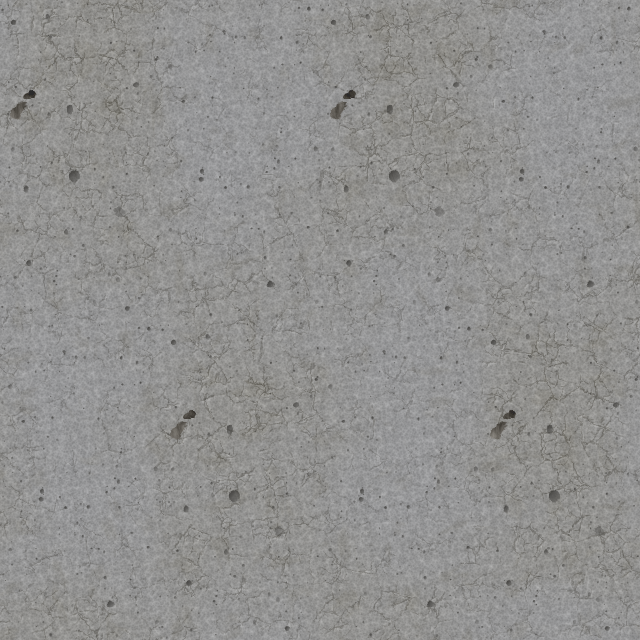
This texture is drawn by a Shadertoy shader. Its source:

```glsl
// Weathered grey concrete: soft stains in a staggered repeat, ragged hairline
// cracks from warped cellular noise, scattered round pits and chipped cavities.
// Layered sines supply the warping and mottling; fine cells supply the grain.

vec2 hash2(vec2 p) {
    vec3 q = fract(p.xyx * vec3(.1031, .1030, .0973));
    q += dot(q, q.yzx + 33.33);
    return fract((q.xx + q.yz) * q.zy);
}

// Rotated, self-warping sines, roughly -0.8 to 0.8
float waves(vec2 p) {
    float sum = 0., amp = .5;
    for (int i = 0; i < 5; i++) {
        p = mat2(.8, .6, -.6, .8) * p * 1.9 + 1.7;
        p += .8 * sin(p.yx * .73 + 2.);
        sum += amp * sin(p.x) * sin(p.y);
        amp *= .6;
    }
    return sum;
}

// Cellular noise: x = distance to the cell border, y = distance to the seed
vec2 cells(vec2 p) {
    vec2 id = floor(p), near = vec2(9.), next = vec2(9.);
    for (int j = -1; j <= 1; j++)
    for (int i = -1; i <= 1; i++) {
        vec2 c = id + vec2(i, j);
        vec2 d = c + .02 + .96 * hash2(c) - p;
        if (dot(d, d) < dot(near, near)) { next = near; near = d; }
        else if (dot(d, d) < dot(next, next)) next = d;
    }
    return vec2(dot(.5 * (near + next), normalize(next - near)), length(near));
}

// Broken crack lines, a little denser where the surface is worn
float cracks(vec2 uv, float worn, float px) {
    vec2 p = uv + .0065 * vec2(waves(uv * 55.), waves(uv * 55. + 9.));
    p = mat2(.87, .49, -.49, .87) * p;
    float coarse = 1. - smoothstep(0., .0006 + px, cells(p * 24.).x / 24.);
    float fine = 1. - smoothstep(0., .0004 + px, cells(p * 52. + 5.).x / 52.);
    float patches = waves(uv * 31. + 4.) + .17 * worn;
    return max(coarse * smoothstep(-.5, .35, patches),
               .8 * fine * smoothstep(-.1, .5, patches));
}

// One possible pit in each square of a grid with n squares per unit
float pits(vec2 p, float n, float share, float radius, float px) {
    vec2 id = floor(p * n), h = hash2(id + n), k = hash2(id + n + 71.);
    vec2 d = p - (id + .25 + .5 * h) / n;
    float r = radius * (.5 + k.y);
    float dist = length(d * vec2(1., .7 + .5 * h.y)) + .4 * r * waves(p * 130.);
    float hole = 1. - smoothstep(r - .7 * px, r + .7 * px, dist);
    float shade = 1. + .35 * clamp(dot(d, vec2(-.7, .7)) / r, -1., 1.);
    return step(k.x, share) * hole * shade * (.35 + .65 * h.x);
}

// Chipped hole: a slanting chain of overlapping blobs
float cavity(vec2 p, float px) {
    float dist = 1.;
    for (int i = 0; i < 5; i++) {
        float s = float(i) - 2.;
        vec2 c = vec2(.005, .0075) * s + .005 * (hash2(vec2(s + 9., 7.)) - .5);
        dist = min(dist, length(p - c) - .0062 + .001 * s);
    }
    dist += .006 * waves(p * 90.);
    return 1. - smoothstep(-.7 * px, .7 * px + .0008, dist);
}

void mainImage(out vec4 fragColor, in vec2 fragCoord) {
    vec2 uv = fragCoord / iResolution.y;
    float px = 1. / iResolution.y;

    // Staggered tile, each row shifted by half a tile
    vec2 tile = fract(vec2(uv.x + .25 * floor(uv.y * 2.), uv.y) * 2.) * .5;

    // Broad stains between smooth bluish and worn olive grey
    float worn = cos(12.566 * (uv.x - .13)) * cos(6.283 * (uv.y - .85));
    worn += .8 * waves(uv * 8.);
    vec3 col = mix(vec3(.601, .603, .609), vec3(.584, .581, .570),
                   smoothstep(-1.2, 1.2, worn));

    // Mottling and brown dirt patches
    col += .02 * waves(uv * 37. + 2.) + .04 * waves(uv * 110. + 5.);
    float dirt = smoothstep(.15, .7, waves(uv * 26. + 6.) + .12 * worn);
    col -= dirt * vec3(.026, .029, .038);

    // Grain on turned axes
    vec2 turned = mat2(.77, .64, -.64, .77) * uv;
    col += .08 * (cells(turned * 143. + .02 * waves(uv * 60.)).y - .48);
    col += .085 * (cells(turned.yx * 271. + 3.).y - .48);

    // Cracks with a lit lower edge
    float wear = clamp(worn, -1., 1.);
    float crack = cracks(uv, wear, px);
    float lip = cracks(uv + vec2(-.0018, .0022), wear, px);
    float depth = .78 + .22 * wear;
    col += .035 * lip * (1. - crack) * depth;
    col -= vec3(.125, .129, .138) * crack * depth;

    // Pits from pinholes to air bubbles, then the chipped cavity
    float pit = .7 * pits(tile, 82., .16, .0011, px);
    pit = max(pit, .75 * pits(tile, 46., .18, .0017, px));
    pit = max(pit, .75 * pits(tile, 26., .16, .0027, px));
    pit = max(pit, .7 * pits(tile, 10., .2, .0056, px));
    col = mix(col, vec3(.25, .245, .235), min(pit, 1.));
    vec2 chip = tile - vec2(.287, .339);
    vec3 hollow = vec3(.32, .305, .28) - 5. * chip.y + .14 * waves(uv * 90.);
    col = mix(col, max(hollow, .17), cavity(chip, px));

    fragColor = vec4(clamp(col, 0., 1.), 1.);
}
```
